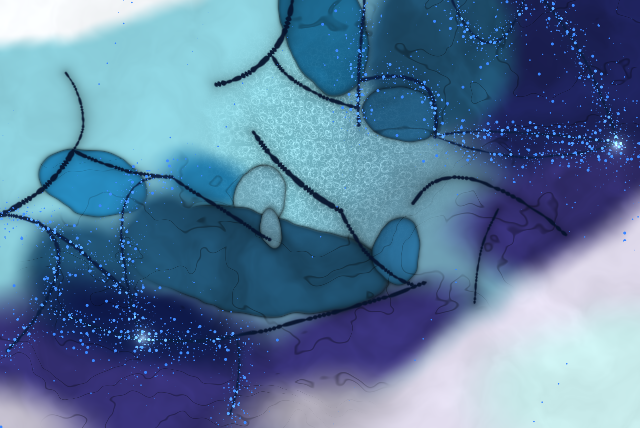
This background is drawn by a Shadertoy shader. Its source:

```glsl
// Alcohol-ink marbling: aqua, teal and violet pools on white paper, crossed by
// beaded dark veins and blue glitter. Soft ellipses are bent by layered sines,
// veins are curves, bubbles and sparks are cellular noise.
const vec3 PAPER = vec3(.97, .98, .99);
const vec3 AQUA = vec3(.55, .82, .87);
const vec3 TEAL = vec3(.11, .4, .55);
const vec3 SEA = vec3(.12, .31, .43);
const vec3 SLATE = vec3(.42, .61, .69);
const vec3 NAVY = vec3(.05, .09, .27);
const vec3 VIOLET = vec3(.2, .18, .44);
const vec3 LILAC = vec3(.88, .86, .93);
const vec3 MINT = vec3(.79, .93, .93);
const vec3 SPARK = vec3(.22, .52, 1.);
const vec3 LINE = vec3(.02, .07, .17);
const float THICK = .0065, MEDIUM = .0045, THIN = .0027, REACH = .021;
// Junctions shared by several veins
const vec2 WEST = vec2(.175, .65), LEDGE = vec2(.4, .585), KNOT = vec2(1.015, .68);
const vec2 FORK = vec2(.555, .22), STAR_L = vec2(.335, .21), STAR_R = vec2(1.445, .66);

// Drawing state: bent position, colour, vein cover, nearest vein, pixel size
vec2 pos;
vec3 col;
float veins = 0., nearest = 9., px;

float fade(float a, float b, float x) { return 1. - smoothstep(a, b, x); }

float swirl(vec2 p) {
  float sum = 0., amp = .5;
  for (int i = 0; i < 5; i++) {
    p = mat2(.8, .6, -.6, .8) * p * 1.9 + 1.7;
    sum += amp * sin(p.x + 1.5 * sin(p.y + sum));
    amp *= .52;
  }
  return sum;
}

// Distance to the closest scattered point, and its random value
vec2 cells(vec2 p) {
  vec2 best = vec2(9, 0);
  for (int k = 0; k < 9; k++) {
    vec2 id = floor(p) + vec2(k % 3, k / 3) - 1.;
    vec2 h = fract(sin(id * mat2(127.1, 311.7, 269.5, 183.3)) * 43758.5);
    float d = length(id + .15 + .7 * h - p);
    if (d < best.x) best = vec2(d, fract(h.x * 57.));
  }
  return best;
}

// Soft tilted ellipse (centre, radii); returns relative edge distance
float wash(vec4 e, float tilt, vec3 ink, float soft) {
  float s = sin(tilt), k = cos(tilt);
  float d = length(mat2(k, -s, s, k) * (pos - e.xy) / e.zw) - 1.;
  col = mix(col, ink, fade(-soft, soft, d));
  return d;
}

// Crisp pool with a dark drying rim
void pool(vec4 e, float tilt, vec3 ink) {
  float d = wash(e, tilt, ink, .04);
  col *= 1. - .5 * exp(-abs(d) * min(e.z, e.w) / .0035);
}

// Beaded curve from a to b passing through mid
void vein(vec2 a, vec2 mid, vec2 b, float width) {
  vec2 ctrl = 2. * mid - .5 * (a + b), prev = a;
  float best = 9., along = 0.;
  for (float t = .1; t < 1.05; t += .1) {
    vec2 next = mix(mix(a, ctrl, t), mix(ctrl, b, t), t);
    vec2 e = next - prev, w = pos - prev;
    float h = clamp(dot(w, e) / dot(e, e), 0., 1.), d = length(w - h * e);
    if (d < best) { best = d; along = t + h * .1; }
    prev = next;
  }
  float bead = .4 + .6 * abs(sin(along * length(b - a) * 160. + 3. * sin(along * 23.)));
  veins = max(veins, fade(-px, px, best - width * bead));
  nearest = min(nearest, best);
}

void paintPools() {
  col = mix(AQUA, SLATE, smoothstep(.35, .85, pos.x - .3 * pos.y));
  wash(vec4(.1, 1.05, .42, .14), .1, PAPER, .16);
  wash(vec4(1.46, .86, .42, .4), 0., mix(NAVY, VIOLET, .4), .2);
  wash(vec4(1.36, .49, .27, .14), .15, VIOLET, .3);
  wash(vec4(.22, .1, .62, .2), 0., VIOLET, .3);
  wash(vec4(.84, .2, .27, .1), .4, VIOLET, .3);
  wash(vec4(.2, .36, .14, .12), -.5, SEA, .3);
  wash(vec4(.33, .25, .24, .09), -.2, NAVY, .5);
  wash(vec4(1.03, .89, .19, .2), 0., SEA, .2);
  pool(vec4(.76, .93, .085, .15), .3, TEAL);
  pool(vec4(.93, .735, .085, .065), -.4, SEA * 1.25);
  pool(vec4(.22, .57, .12, .08), -.4, TEAL * 1.3);
  wash(vec4(.48, .57, .1, .06), -.3, TEAL * 1.2, .5);
  pool(vec4(.6, .53, .06, .085), -.2, mix(AQUA, SLATE, .6));
  pool(vec4(.6, .39, .32, .115), -.12, SEA);
  wash(vec4(.38, .44, .1, .11), 0., SEA, .3);
  pool(vec4(.64, .47, .024, .055), .3, SLATE);
  pool(vec4(.94, .41, .063, .07), 0., SEA * 1.4);
  // Pale shore with mint and mauve tints
  col = mix(col, LILAC, fade(-.07, .04, pos.y - .7 * pos.x + .51));
  wash(vec4(1.42, .1, .3, .17), .2, MINT, .4);
  wash(vec4(.02, 0, .15, .08), 0., LILAC * .85, .7);
  wash(vec4(.74, .03, .17, .08), .2, LILAC * .75, .8);
}

void glitterVeins() {
  vein(vec2(.85, 1), vec2(.84, .84), vec2(.84, .71), MEDIUM);
  vein(vec2(.84, .815), vec2(.985, .805), KNOT, MEDIUM);
  vein(KNOT, vec2(1.19, .69), STAR_R, THIN);
  vein(KNOT, vec2(1.23, .63), STAR_R, THIN);
  vein(vec2(1.28, 1), vec2(1.37, .86), STAR_R, THIN);
  vein(vec2(1.06, 1), vec2(1.15, .9), vec2(1.23, 1), THIN);
  vein(vec2(0, .495), vec2(.12, .46), vec2(.31, .31), MEDIUM);
  vein(vec2(.09, .48), vec2(.137, .36), vec2(.02, .18), MEDIUM);
  vein(LEDGE, vec2(.285, .5), STAR_L, THIN);
  vein(vec2(.13, .28), STAR_L, FORK, MEDIUM);
  vein(FORK, vec2(.56, .13), vec2(.535, .03), THIN);
}

void darkVeins() {
  vein(vec2(.69, 1), vec2(.63, .87), vec2(.51, .8), THICK);
  vein(vec2(.64, .87), vec2(.71, .8), vec2(.84, .75), MEDIUM);
  vein(vec2(.155, .835), vec2(.195, .74), WEST, THIN);
  vein(WEST, vec2(.107, .56), vec2(0, .495), THICK);
  vein(WEST, vec2(.29, .6), LEDGE, MEDIUM);
  vein(LEDGE, vec2(.53, .5), vec2(.635, .44), MEDIUM);
  vein(vec2(.59, .69), vec2(.67, .6), vec2(.8, .51), THICK);
  vein(vec2(.8, .51), vec2(.87, .4), vec2(.97, .335), MEDIUM);
  vein(vec2(.967, .52), vec2(1.1, .58), vec2(1.33, .455), MEDIUM);
  vein(vec2(1.17, .51), vec2(1.13, .4), vec2(1.11, .29), THIN);
  vein(FORK, vec2(.78, .27), vec2(1, .34), MEDIUM);
}

void mainImage(out vec4 fragColor, in vec2 fragCoord) {
  vec2 p = fragCoord / iResolution.xy * vec2(1.5, 1);
  px = 1. / iResolution.y;
  vec2 bend = vec2(swirl(p * 4. + 5.), swirl(p * 4. + 11.));
  pos = p + .022 * bend;
  paintPools();
  // Clouding and folded contours
  float dark = fade(.25, .75, col.g);
  col *= 1. + (.05 + .13 * dark) * swirl(p * 5. + bend);
  float fold = abs(sin(9. * swirl(p * vec2(1.3, 2.4) + .25 * bend)));
  col *= 1. - .3 * dark * fade(0., .13, fold);
  // Bubbles
  float foam = (1. - dark) * fade(.1, .34, length(p - vec2(.77, .66)));
  for (float n = 32.; n < 99.; n *= 1.7) {
    vec2 c = cells(p * n + bend);
    col += .09 * foam * (fade(0., .13, abs(c.x - .2 - .25 * c.y)) - .3);
  }
  // Veins with a stained halo
  pos = p + .007 * bend;
  glitterVeins();
  float strand = nearest;
  darkVeins();
  col *= 1. - .3 * exp(-nearest / .014);
  col = mix(col, LINE, .93 * veins);
  // Glitter, densest at the two stars
  float star = min(length(p - STAR_L), length(p - STAR_R));
  float density = .42 * exp(-strand / REACH) + .35 * exp(-star / .05);
  for (float n = 65.; n < 180.; n *= 1.6) {
    vec2 c = cells(p * n);
    col = mix(col, SPARK + .5 * c.y, fade(.3 - n * px, .3, c.x) * step(c.y, density));
  }
  col += SPARK * .09 * exp(-strand / .02) + .8 * MINT * exp(-star / .011);
  fragColor = vec4(clamp(col, 0., 1.), 1);
}
```
